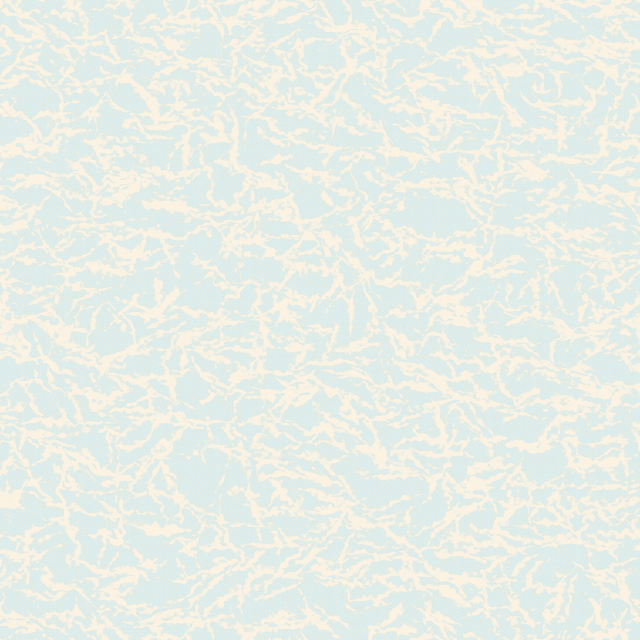
Write a Shadertoy shader that draws this texture.

```glsl
const vec3 BLUE  = vec3(0.850, 0.932, 0.950);
const vec3 MINT  = vec3(0.880, 0.930, 0.910);
const vec3 SAND  = vec3(0.890, 0.908, 0.865);
const vec3 RIM   = vec3(0.930, 0.920, 0.858);
const vec3 PALE  = vec3(0.950, 0.950, 0.912);
const vec3 CREAM = vec3(0.984, 0.950, 0.888);

const float TAU = 6.2831853;
const float WEAVE_FREQ = 170.6667;  // thread periods across the canvas
const float GRAIN_FREQ = 512.0;
const float GRAIN_AMOUNT = 0.6;
const int   LAYERS = 4;
const float CELL = 0.060;           // one crease per cell and layer
const float MIN_LENGTH = 0.014;     // half lengths and half widths
const float MAX_LENGTH = 0.056;
const float MIN_WIDTH = 0.0021;
const float MAX_WIDTH = 0.0053;
const float MAX_TILT = 1.5;
const float BOW = 0.014;
const float BEND = 0.020;
const float KINK = 0.010;
const float RAGGED = 0.0062;
const float FRAY = 0.0016;
const float RIM_WIDTH = 0.0012;
const float BORDER = 0.0013;

float hash(vec2 p) {
    return fract(sin(dot(p, vec2(127.1, 311.7))) * 43758.5453);
}

vec2 hash2(vec2 p) {
    return vec2(hash(p), hash(p + 57.3));
}

vec2 noise2(vec2 p) {
    vec2 i = floor(p);
    vec2 f = fract(p);
    f = f * f * (3.0 - 2.0 * f);
    vec2 low = mix(hash2(i), hash2(i + vec2(1, 0)), f.x);
    vec2 high = mix(hash2(i + vec2(0, 1)), hash2(i + 1.0), f.x);
    return mix(low, high, f.y);
}

// Bowed stroke, thick in the middle and pointed at both ends
float creaseDistance(vec2 p, vec2 id) {
    vec2 size = hash2(id + 11.7);
    vec2 form = hash2(id + 23.9);
    float s = form.x * 2.0 - 1.0;
    float angle = MAX_TILT * s * abs(s) - 0.08;
    float c = cos(angle);
    float n = sin(angle);
    vec2 q = vec2(c * p.x + n * p.y, c * p.y - n * p.x);
    float halfLength = mix(MIN_LENGTH, MAX_LENGTH, size.x);
    float halfWidth = mix(MIN_WIDTH, MAX_WIDTH, size.y);
    float t = q.x / halfLength;
    float taper = 1.0 - t * t;
    float bow = BOW * (form.y - 0.5) * taper;
    return abs(q.y - bow) - halfWidth * taper;
}

// Union of all creases near the point
float creases(vec2 p) {
    float d = 1.0;
    for (int layer = 0; layer < LAYERS; layer++) {
        float seed = float(layer) * 37.0;
        vec2 q = p / CELL + float(layer) * vec2(0.37, 0.61);
        vec2 base = floor(q);
        for (int y = -1; y <= 1; y++) {
            for (int x = -1; x <= 1; x++) {
                vec2 cell = base + vec2(x, y);
                vec2 id = cell + seed;
                vec2 center = cell + 0.1 + 0.8 * hash2(id);
                d = min(d, creaseDistance((q - center) * CELL, id));
            }
        }
    }
    return d;
}

void mainImage(out vec4 fragColor, in vec2 fragCoord) {
    vec2 uv = fragCoord / iResolution.y;
    float pixel = 1.0 / iResolution.y;
    float grain = hash(floor(uv * GRAIN_FREQ)) - 0.5;

    // Woven ground: dots on a diagonal lattice
    vec2 thread = cos(TAU * WEAVE_FREQ * uv);
    float visible = 1.0 - smoothstep(0.4, 0.8, pixel * WEAVE_FREQ);
    float weave = thread.x * thread.y * visible + GRAIN_AMOUNT * grain;
    vec3 color = mix(BLUE, MINT, smoothstep(-0.3, 0.1, weave));
    color = mix(color, SAND, smoothstep(0.28, 0.5, weave));

    // Crinkled creases with ragged, frayed edges
    vec2 p = uv + BEND * (noise2(uv * 25.0) - 0.5);
    p += KINK * (noise2(uv * 95.0 + 9.0) - 0.5);
    float d = creases(p) + RAGGED * (noise2(uv * 190.0).x - 0.5);
    d += FRAY * grain;

    // Thin rim, pale border and cream core
    float soft = 0.6 * pixel;
    float rim = 1.0 - smoothstep(-soft, soft, d - RIM_WIDTH);
    float fill = 1.0 - smoothstep(-soft, soft, d);
    float core = 1.0 - smoothstep(-soft, soft, d + BORDER);
    color = mix(color, RIM, rim * (0.75 + 0.5 * grain));
    color = mix(color, mix(PALE, CREAM, core), fill);

    fragColor = vec4(color, 1.0);
}
```
